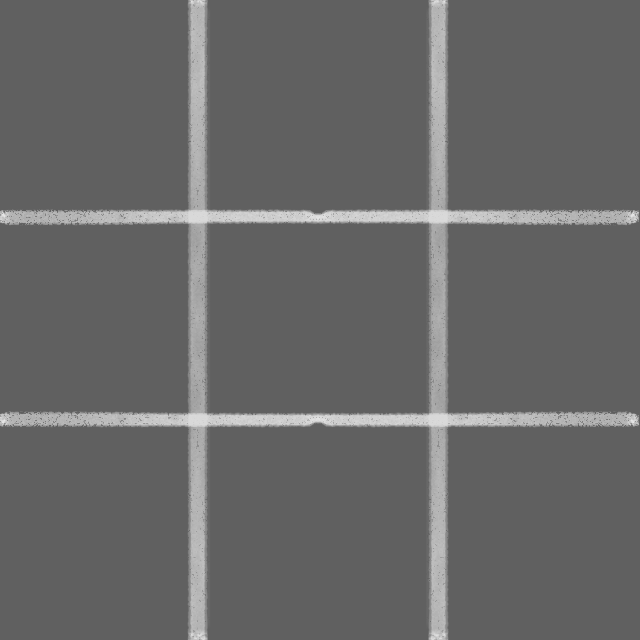
This pattern is drawn by a WebGL 1 fragment shader. Its source:

```glsl
precision highp float;
uniform vec2 u_resolution;

const vec2 MIRROR_CENTER = vec2(0.497, 0.5026);
const float POST_X = 0.1880;
const float POST_HALF = 0.0148;
const float RAIL_OUTER = 0.1693;
const float GROUND = 0.378;

float hash(vec2 p) {
  vec3 q = fract(vec3(p.xyx) * 0.1031);
  q += dot(q, q.yzx + 33.33);
  return fract((q.x + q.y) * q.z);
}

float noise(vec2 p) {
  vec2 i = floor(p);
  vec2 f = fract(p);
  f = f * f * (3.0 - 2.0 * f);
  return mix(mix(hash(i), hash(i + vec2(1.0, 0.0)), f.x),
             mix(hash(i + vec2(0.0, 1.0)), hash(i + vec2(1.0)), f.x), f.y);
}

// Chalk grain: 1 where the paint is worn through
float grain(vec2 p, float density) {
  float n = 0.55 * noise(p * 420.0) + 0.45 * noise(p * 760.0 + 19.0);
  float threshold = 0.12 + 0.6 * density;
  return 1.0 - smoothstep(threshold - 0.07, threshold + 0.07, n);
}

float inside(float dist, float soft) {
  return 1.0 - smoothstep(-soft, soft, dist);
}

float spot(vec2 p, vec2 center, vec2 radius) {
  vec2 d = (p - center) / radius;
  return exp(-dot(d, d));
}

// Vertical strip: returns shade and coverage
vec2 post(vec2 p, float px) {
  float side = p.x - POST_X;
  float rough = (noise(p * 300.0) - 0.5) * 0.0015;
  float dist = abs(side) - POST_HALF + rough;
  float endDist = 0.503 - p.y;
  float shade = mix(0.65, 0.725, smoothstep(0.12, 0.36, p.y));
  shade += 0.025 * (1.0 - smoothstep(0.0, 0.07, p.y));
  shade += 0.05 * (noise(p * vec2(90.0, 25.0)) - 0.5);
  shade += 0.04 * (noise(p * 500.0) - 0.5);

  // Thinner paint along both edges, worn patches, bright caps
  shade = mix(0.54, shade, inside(dist + 0.0038, 0.0016));
  float worn = 0.12 + 0.18 * spot(p, vec2(POST_X - 0.012, 0.285), vec2(0.005, 0.035));
  worn += 0.14 * smoothstep(0.6, 0.85, noise(p * vec2(70.0, 30.0)));
  shade -= 0.12 * grain(p, worn);
  float cap = 1.0 - smoothstep(0.007, 0.018, endDist);
  shade += cap * (0.08 + 0.2 * (noise(p * 390.0) - 0.5));

  float halo = 0.18 * inside(abs(side + 0.002) - POST_HALF - 0.002, 0.0015);
  halo *= 1.0 - smoothstep(0.475, 0.487, p.y);
  return vec2(shade, max(inside(dist, px + 0.0006), halo));
}

// Horizontal strip with tapered tips and a small central notch
vec2 rail(vec2 p, float px) {
  float rough = (noise(p * 320.0 + 7.0) - 0.5) * 0.0018;
  float inner = mix(0.1485, 0.1463, smoothstep(0.1, 0.4, p.x));
  float tip = smoothstep(0.482, 0.503, p.x);
  float notch = 0.0052 * (1.0 - smoothstep(0.003, 0.017, p.x));
  float outer = RAIL_OUTER - notch - 0.002 * tip;
  inner += 0.005 * tip;
  float dist = max(p.y - outer, inner - p.y) + rough;
  dist = max(dist, p.x - 0.501 + rough * 2.0);

  float far = smoothstep(0.18, 0.44, p.x);
  float shade = mix(0.81, 0.70, far);
  shade += 0.06 * spot(p, vec2(0.0, 0.158), vec2(0.017, 0.012));
  shade += 0.06 * (noise(p * 480.0) - 0.5);
  shade = mix(0.59, shade, inside(dist + 0.0025, 0.0016));

  // Wear grows outward, gathering on the edges and in smudges
  float smudge = spot(p, vec2(0.224, 0.154), vec2(0.010, 0.006));
  smudge += spot(p, vec2(0.308, 0.158), vec2(0.007, 0.007));
  float edgeWear = smoothstep(-0.007, 0.0, dist);
  float worn = 0.19 + 0.08 * far + edgeWear * (0.06 + 0.20 * far) + 0.15 * smudge;
  shade -= mix(0.16, 0.22, far) * grain(p + 3.0, worn) + 0.06 * smudge;
  shade += smoothstep(0.478, 0.492, p.x) * (0.12 + 0.2 * (noise(p * 400.0) - 0.5));
  return vec2(shade, inside(dist, px + 0.0005));
}

void main() {
  vec2 uv = gl_FragCoord.xy / u_resolution;
  float px = 0.6 / min(u_resolution.x, u_resolution.y);
  vec2 p = abs(uv - MIRROR_CENTER);

  vec2 vertical = post(p, px);
  vec2 horizontal = rail(p, px);
  float shade = mix(GROUND, vertical.x, vertical.y);
  shade = mix(shade, horizontal.x, horizontal.y);

  // Overlapping paint is brighter and smoother
  float crossing = vertical.y * horizontal.y;
  shade = mix(shade, 0.86, 0.8 * crossing);
  gl_FragColor = vec4(vec3(clamp(shade, 0.0, 1.0)), 1.0);
}
```
